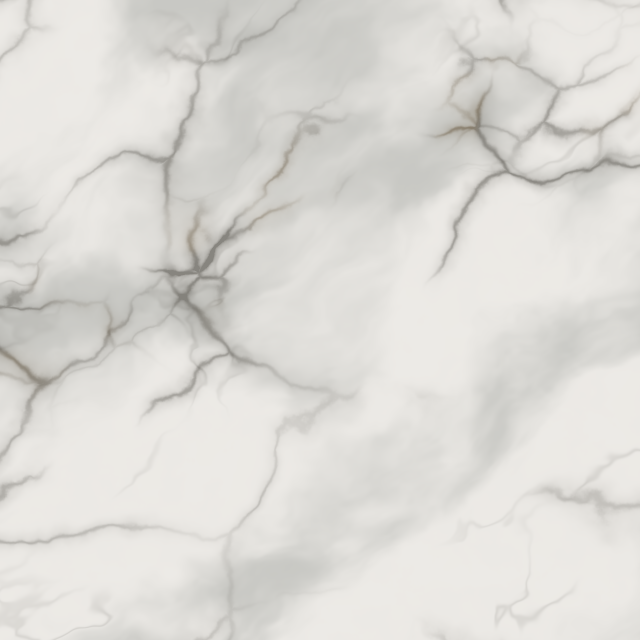
This texture is drawn by a WebGL 1 fragment shader. Its source:

```glsl
precision highp float;
// Pale polished marble: soft grey clouds, diagonal broken veins and a dense veined band.
uniform vec2 u_resolution;

#define LIGHT vec3(0.925, 0.916, 0.900)
#define CLOUD vec3(0.785, 0.785, 0.768)
#define VEIN vec3(0.47, 0.46, 0.435)
#define RUST vec3(0.50, 0.45, 0.37)
#define BAND_ORIGIN vec2(0.0, 0.49)
#define BAND_ANGLE 0.42
#define BAND_WIDTH 0.085
#define VEIN_ANGLE 0.66
#define VEIN_SCALE 4.6
#define FINE_SCALE 12.0
#define WARP 0.20
#define CLOUD_START 0.45

vec2 hash2(vec2 p) {
  vec3 q = fract(p.xyx * vec3(0.1031, 0.1030, 0.0973));
  q += dot(q, q.yzx + 33.33);
  return fract((q.xx + q.yz) * q.zy);
}

vec2 rotate(vec2 p, float angle) {
  float c = cos(angle), s = sin(angle);
  return vec2(c * p.x + s * p.y, c * p.y - s * p.x);
}

// Two independent channels of smooth value noise
vec2 noise2(vec2 p) {
  vec2 i = floor(p), f = fract(p);
  f = f * f * f * (f * (f * 6.0 - 15.0) + 10.0);
  vec2 low = mix(hash2(i), hash2(i + vec2(1.0, 0.0)), f.x);
  vec2 high = mix(hash2(i + vec2(0.0, 1.0)), hash2(i + 1.0), f.x);
  return mix(low, high, f.y);
}

vec2 fbm2(vec2 p) {
  vec2 sum = vec2(0.0);
  float gain = 0.516;
  for (int i = 0; i < 5; i++) {
    sum += gain * noise2(p);
    p = rotate(p, 0.6) * 2.03 + 17.3;
    gain *= 0.5;
  }
  return sum;
}

// Distance to the nearest border between scattered cells
float cellEdge(vec2 p) {
  vec2 i = floor(p), f = fract(p), nearCell = vec2(0.0), nearest = vec2(0.0);
  float best = 8.0, edge = 8.0;
  for (int y = -1; y <= 1; y++)
    for (int x = -1; x <= 1; x++) {
      vec2 cell = vec2(float(x), float(y));
      vec2 r = cell + hash2(i + cell) - f;
      if (dot(r, r) < best) {
        best = dot(r, r);
        nearest = r;
        nearCell = cell;
      }
    }
  for (int y = -2; y <= 2; y++)
    for (int x = -2; x <= 2; x++) {
      vec2 cell = nearCell + vec2(float(x), float(y));
      vec2 r = cell + hash2(i + cell) - f;
      vec2 gap = r - nearest;
      if (dot(gap, gap) > 0.0001)
        edge = min(edge, dot(0.5 * (nearest + r), normalize(gap)));
    }
  return edge;
}

// Edge distance of a stretched cell network, in canvas units
float veinDistance(vec2 p, float scale) {
  vec2 q = rotate(p, VEIN_ANGLE) * vec2(0.58, 1.0) * scale;
  return cellEdge(q + 40.0) / scale;
}

float bell(float d, float width) {
  return exp(-d * d / (width * width));
}

void main() {
  vec2 p = gl_FragCoord.xy / min(u_resolution.x, u_resolution.y);

  // Broad bends plus a fine ragged jitter
  vec2 bend = p + WARP * (fbm2(p * 3.2 + 5.0) - 0.5);
  vec2 warped = bend + 0.022 * (fbm2(p * 24.0) - 0.5);

  // Region weights
  float across = rotate(bend - BAND_ORIGIN, BAND_ANGLE).y;
  float band = bell(across, BAND_WIDTH);
  float nearBand = bell(across, 0.30);
  float topLeft = smoothstep(0.0, 0.25, across) * (1.0 - smoothstep(0.2, 1.0, p.x));
  vec2 patches = noise2(p * 6.5 + 31.0);

  // Clouds drawn out along the veins
  vec2 drift = rotate(bend, VEIN_ANGLE) * vec2(3.2, 5.6);
  float density = fbm2(drift + 11.0).x + 0.15 * band + 0.10 * topLeft;
  float cloud = smoothstep(CLOUD_START, 0.86, density);
  cloud += 0.07 * (fbm2(p * 30.0).y - 0.5);

  // Large broken veins with soft halos
  float d = veinDistance(warped, VEIN_SCALE);
  float presence = smoothstep(0.25, 0.75, patches.x) * mix(0.45, 1.0, nearBand);
  float vein = presence * (0.52 * bell(d, 0.0035) + 0.24 * bell(d, 0.014));

  // Fine network crowded into the band
  float fine = veinDistance(warped + 0.3, FINE_SCALE);
  float crowding = band * smoothstep(0.2, 0.75, patches.y);
  vein += crowding * (0.48 * bell(fine, 0.003) + 0.24 * bell(fine, 0.011));

  // Faint wandering wisps
  float wisp = abs(fbm2(drift * 0.8 + 53.0).y - 0.5);
  vein += 0.16 * bell(wisp, 0.012) * smoothstep(0.3, 0.8, patches.y);

  float rust = band * smoothstep(0.5, 0.8, noise2(p * 14.0 + 7.0).x);
  vec3 color = mix(LIGHT, CLOUD, clamp(cloud, 0.0, 1.0));
  color = mix(color, mix(VEIN, RUST, rust), clamp(vein, 0.0, 0.85));
  gl_FragColor = vec4(color, 1.0);
}
```
